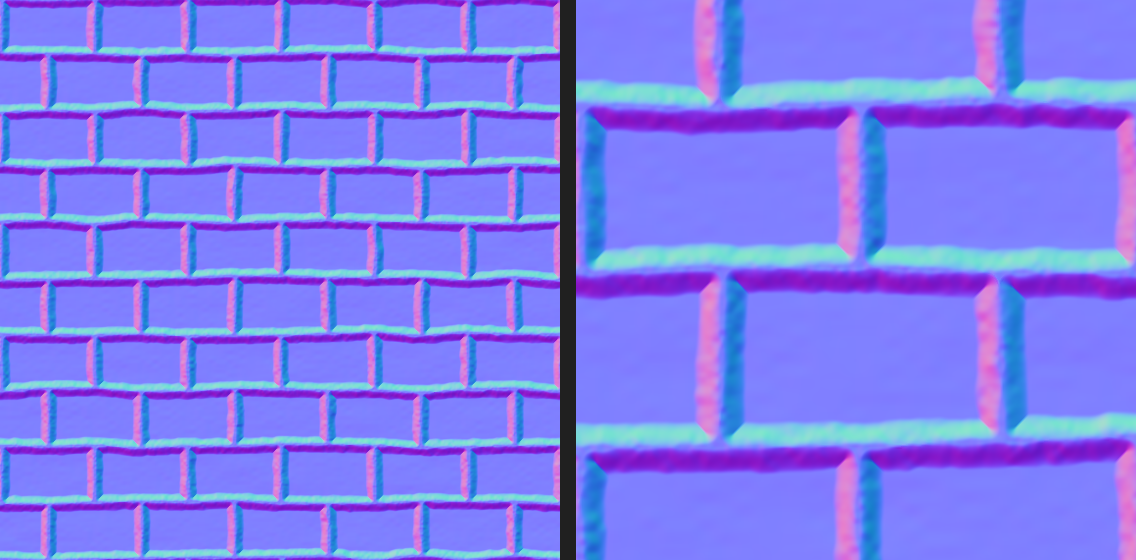
Left: the whole. Right: its middle third, enlarged.
A Shadertoy shader for this texture map:

```glsl
// Tangent-space normal map of a running-bond brick wall, 6 bricks by 10 courses.
// A wrapping height field (rounded bricks, wobbly joints, fine grain) is
// differentiated by central differences and its normal is stored as colour.

const vec2 GRID = vec2(6.0, 10.0);           // bricks across, courses up
const vec2 JOINT_SHIFT = vec2(0.003, 0.003); // joint position on the canvas
const float BEVEL_WIDTH = 0.0148;
const float BEVEL_HEIGHT = 0.0112;
const float CORNER_RADIUS = 0.008;
const float SAMPLE_STEP = 0.0011;

float hash(vec2 p) {
    return fract(sin(dot(p, vec2(127.1, 311.7))) * 43758.5453);
}

// Value noise over the unit square, wrapping after a whole number of cells
float tileNoise(vec2 uv, vec2 cells, float seed) {
    vec2 p = uv * cells;
    vec2 i = floor(p);
    vec2 f = fract(p);
    f = f * f * (3.0 - 2.0 * f);
    vec2 lo = mod(i, cells) + seed;
    vec2 hi = mod(i + 1.0, cells) + seed;
    float bottom = mix(hash(lo), hash(vec2(hi.x, lo.y)), f.x);
    float top = mix(hash(vec2(lo.x, hi.y)), hash(hi), f.x);
    return mix(bottom, top, f.y) - 0.5;
}

// Slow wander of the joints, stronger up and down than sideways
vec2 wobble(vec2 uv) {
    return vec2(0.003 * tileNoise(uv, vec2(12.0, 20.0), 3.0),
                0.008 * tileNoise(uv, vec2(12.0, 10.0), 17.0));
}

// Depth inside a rounded box: positive within, zero on the outline
float boxDepth(vec2 p, vec2 halfSize, float radius) {
    vec2 q = abs(p) - halfSize + radius;
    return radius - length(max(q, 0.0)) - min(max(q.x, q.y), 0.0);
}

// Distance from the joint, with a slightly different size for each brick
float brickDepth(vec2 uv) {
    vec2 p = uv * GRID;
    p.x += 0.5 * mod(floor(p.y) + 1.0, 2.0);
    vec2 id = mod(floor(p), GRID);
    vec2 local = (fract(p) - 0.5) / GRID;
    vec2 shrink = 0.0012 * vec2(hash(id + 5.0), hash(id + 41.0));
    return boxDepth(local, 0.5 / GRID - shrink, CORNER_RADIUS);
}

float height(vec2 uv) {
    // Ragged outline
    float ragged = 0.0026 * tileNoise(uv, vec2(72.0, 60.0), 29.0)
                 + 0.0010 * tileNoise(uv, vec2(160.0), 53.0);
    float depth = brickDepth(uv - JOINT_SHIFT + wobble(uv));
    float face = smoothstep(0.0, BEVEL_WIDTH, depth + ragged * step(0.0, depth));

    // Faint streaks on the faces, grain in the mortar
    float streaks = 0.0007 * tileNoise(uv, vec2(14.0, 36.0), 71.0)
                  + 0.0002 * tileNoise(uv, vec2(90.0, 120.0), 83.0);
    float grain = 0.0005 * tileNoise(uv, vec2(240.0), 97.0);
    return BEVEL_HEIGHT * face + streaks + grain * (1.0 - face);
}

vec2 heightSlope(vec2 uv, float e) {
    float dx = height(uv + vec2(e, 0.0)) - height(uv - vec2(e, 0.0));
    float dy = height(uv + vec2(0.0, e)) - height(uv - vec2(0.0, e));
    return vec2(dx, dy) / (2.0 * e);
}

void mainImage(out vec4 fragColor, in vec2 fragCoord) {
    vec2 uv = fragCoord / iResolution.xy;
    vec2 slope = heightSlope(uv, SAMPLE_STEP);

    // Upper edges fall off more steeply than lower ones
    slope.y *= slope.y < 0.0 ? 1.3 : 1.0;

    // Green axis points down the wall
    vec3 normal = normalize(vec3(-slope.x, slope.y, 1.0));
    fragColor = vec4(0.5 + 0.5 * normal, 1.0);
}
```
